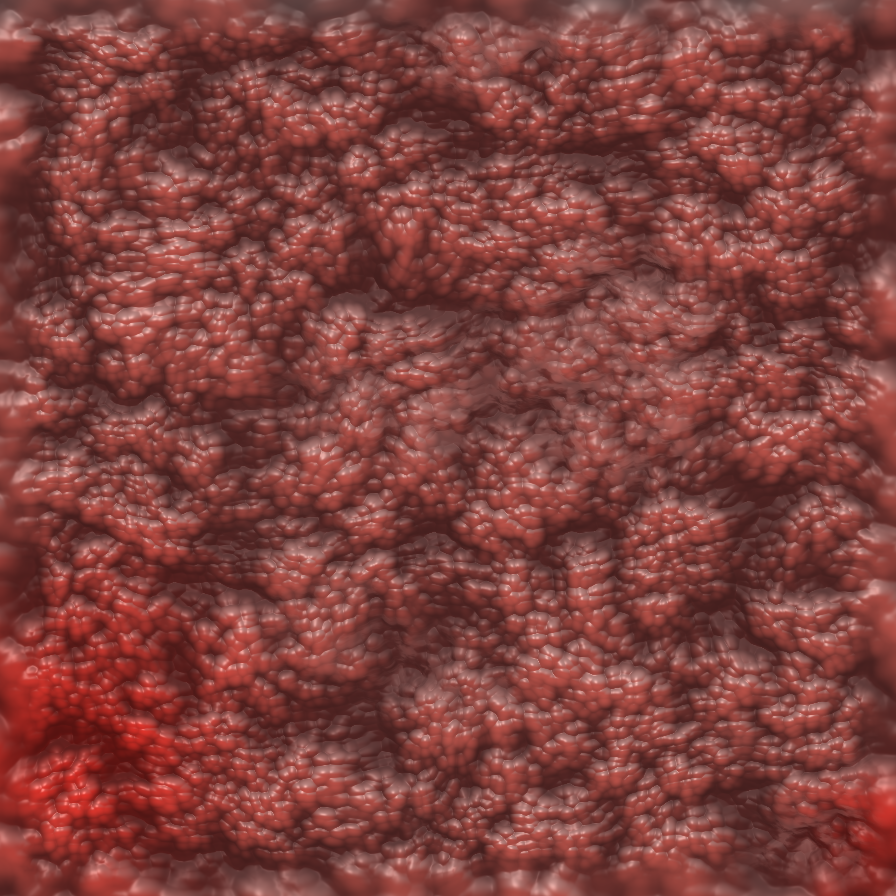
This texture is drawn by a Shadertoy shader. Its source:

```glsl
vec2 hash2(vec2 p) {
    vec3 q = fract(p.xyx * vec3(0.1031, 0.103, 0.0973));
    q += dot(q, q.yzx + 33.33);
    return fract((q.xx + q.yz) * q.zy);
}

float noise(vec2 p) {
    vec2 i = floor(p), f = fract(p);
    f = f * f * (3.0 - 2.0 * f);
    return mix(mix(hash2(i).x, hash2(i + vec2(1, 0)).x, f.x),
               mix(hash2(i + vec2(0, 1)).x, hash2(i + vec2(1, 1)).x, f.x), f.y);
}

float fbm(vec2 p) {
    float sum = 0.0, amp = 0.5;
    for (int i = 0; i < 4; i++) {
        sum += amp * noise(p);
        p = mat2(1.6, 1.2, -1.2, 1.6) * p + 7.3;
        amp *= 0.5;
    }
    return sum;
}

// Rounded cells of uneven size, parted by soft creases
float lumps(vec2 p) {
    vec2 cell = floor(p), f = fract(p);
    float sum = 0.0;
    for (int y = -1; y <= 1; y++)
    for (int x = -1; x <= 1; x++) {
        vec2 o = vec2(x, y), rnd = hash2(cell + o);
        vec2 d = o + 0.12 + 0.76 * rnd - f;
        float size = fract(rnd.x * 17.0 + rnd.y * 31.0);
        sum += exp(-18.0 * (dot(d, d) + 0.12 * size));
    }
    return log(sum + 1e-6) / 18.0;
}

// Lumps upon lumps, each layer turned: x is the relief, y the tone
vec2 surface(vec2 p, float detail) {
    p += 0.025 * (vec2(noise(p * 9.0), noise(p * 9.0 + 40.0)) - 0.5);
    vec2 h = vec2(0), amp = vec2(1.0, 0.7);
    float freq = 9.5;
    for (int i = 0; i < 4; i++) {
        vec2 q = p + vec2(0.002, 0.006) * h.x;
        float turn = 0.9 * float(i) + 0.3;
        q = mat2(cos(turn), sin(turn), -sin(turn), cos(turn)) * (q * vec2(0.95, 1.1));
        float fade = i < 2 ? 1.0 : i == 2 ? mix(0.5, 1.0, detail) : detail;
        h += amp * mix(-0.22, lumps(q * freq + float(i) * 19.7 + 30.0), fade);
        amp *= vec2(0.54, 0.85);
        freq *= 2.0;
    }
    return h;
}

void mainImage(out vec4 fragColor, in vec2 fragCoord) {
    vec2 uv = fragCoord / iResolution.xy;

    // Soft focus near the border
    vec2 border = min(uv, 1.0 - uv);
    float detail = smoothstep(0.0, 0.06, min(border.x, border.y));
    float eps = mix(0.008, 0.0013, detail);

    // Relief and surface normal
    vec2 h = surface(uv, detail);
    vec2 hx = surface(uv + vec2(eps, 0), detail);
    vec2 hy = surface(uv + vec2(0, eps), detail);
    vec3 n = normalize(vec3(0.053 * (h.x - vec2(hx.x, hy.x)) / eps, 1.0));

    // Dark creases, red bodies
    float rise = smoothstep(-0.86, -0.14, (h.y + hx.y + hy.y) / 3.0);
    vec3 col = mix(vec3(0.3, 0.135, 0.13), vec3(0.7, 0.31, 0.275), rise);
    col *= 0.8 + 0.25 * n.z;

    // Regional tint: hot red at lower left and corner, cool grey on top
    float heat = smoothstep(0.32, 0.0, distance(uv, vec2(0.1, 0.17)));
    heat = max(heat, smoothstep(0.14, 0.0, distance(uv, vec2(0.98, 0.05))));
    heat *= 0.3 + 0.8 * noise(uv * 7.0);
    col *= mix(vec3(1), vec3(1.25, 0.55, 0.5), heat);
    float cool = smoothstep(0.95, 1.0, uv.y) * noise(uv * 12.0);
    col = mix(col, vec3(0.36, 0.38, 0.38), 0.6 * cool);

    // Pale sheen on upper slopes and thin wet glints
    float sheen = smoothstep(-0.1, 0.75, n.y) * (1.0 - 0.55 * heat);
    col = mix(col, vec3(0.72, 0.62, 0.61), 0.68 * sheen * (0.3 + 0.7 * rise));
    float glint = pow(max(dot(n, normalize(vec3(-0.1, 0.5, 0.9))), 0.0), 40.0);
    col += vec3(0.26, 0.25, 0.245) * glint * (0.2 + 0.8 * rise);

    // Frayed haze in the middle and right
    float haze = smoothstep(0.42, 0.66, fbm(uv * vec2(4.0, 7.0) + 3.1));
    haze *= smoothstep(0.2, 0.5, uv.x) * detail;
    float fray = fbm(uv * vec2(50.0, 75.0) + 3.0 * h.x);
    vec3 veil = mix(vec3(0.45, 0.27, 0.26), vec3(0.67, 0.45, 0.43), smoothstep(0.35, 0.6, fray));
    col = mix(col, veil, 0.42 * haze * smoothstep(0.25, 0.6, fray));

    fragColor = vec4(clamp(col, 0.0, 1.0), 1.0);
}
```
